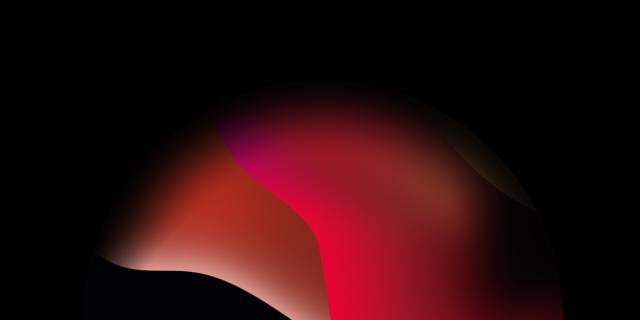
This background is drawn by a Shadertoy shader. Its source:

```glsl
// A dark disc with folded, glowing bands of orange, crimson and brown.

// Antialiased coverage of the area where f is positive.
float cover(float f) {
    return clamp(f / max(fwidth(f), 1e-5) + 0.5, 0.0, 1.0);
}

// Soft round light around a centre; size holds both radii.
float glow(vec2 p, vec2 centre, vec2 size) {
    vec2 q = (p - centre) / size;
    return exp(-dot(q, q));
}

// Signed height above the pale lower fold.
float lowerFold(vec2 p) {
    float u = p.x - 0.51;
    float bend = max(u, 0.0);
    return p.y - 0.154 + 6.0 * u * u * u / (1.0 + 9.5 * bend * bend);
}

// Signed distance in x to the right of the central S-shaped fold.
float centralFold(vec2 p) {
    float shift = 0.17 * smoothstep(0.23, 0.52, p.y)
                + 0.112 * smoothstep(0.30, 0.72, p.y);
    return p.x - 1.034 + 0.16 * p.y + shift;
}

// Signed height above the faint fold on the right.
float rightFold(vec2 p) {
    float v = p.x - 1.42;
    float bend = max(v, 0.0);
    return p.y - 0.536 + 1.12 * v - 1.4 * bend * bend;
}

vec3 orangeBand(vec2 p, float height, float fade) {
    vec3 col = mix(vec3(0.50, 0.14, 0.10), vec3(0.67, 0.15, 0.10),
                   glow(p, vec2(0.65, 0.36), vec2(0.22, 0.20)));
    float rim = exp(-pow(max(height, 0.0) / 0.085, 1.3));
    col = mix(col, vec3(0.86, 0.62, 0.59), 0.9 * rim);
    return col * min(fade + 0.25 * rim * fade, 1.0);
}

vec3 crimsonBand(vec2 p, float across, float fade) {
    // Crimson along the fold, magenta towards its upper end
    vec3 edge = mix(vec3(0.88, 0.01, 0.19), vec3(0.66, 0.01, 0.36),
                    smoothstep(0.30, 0.58, p.y));
    vec3 col = mix(edge, vec3(0.58, 0.08, 0.14), smoothstep(-0.02, 0.30, across));
    col = mix(col, vec3(0.27, 0.02, 0.05), smoothstep(0.18, 0.52, across) * smoothstep(0.5, 0.2, p.y));
    col = mix(col, vec3(0.49, 0.20, 0.14), 0.95 * glow(p, vec2(1.40, 0.45), vec2(0.22, 0.17)));

    // Shade on the right, with a low red light below it
    col *= fade * (1.0 - 0.9 * smoothstep(1.38, 1.64, p.x) * smoothstep(0.58, 0.30, p.y));
    return col + vec3(0.20, 0.01, 0.04) * glow(p, vec2(1.66, -0.02), vec2(0.22, 0.09));
}

void mainImage(out vec4 fragColor, in vec2 fragCoord) {
    vec2 p = fragCoord / iResolution.y;
    float radius = length(p - vec2(1.01, 0.0));
    float fade = smoothstep(0.755, 0.50, radius);
    float height = lowerFold(p);
    float across = centralFold(p);
    float beyond = rightFold(p);

    // Layer the bands from left to right
    vec3 col = orangeBand(p, height, fade);
    col = mix(col, crimsonBand(p, across, fade), cover(across));
    vec3 sheen = vec3(0.17, 0.11, 0.065) * exp(-max(beyond, 0.0) / 0.06)
               * glow(p, vec2(1.49, 0.48), vec2(0.15, 0.18));
    col = mix(col, sheen, cover(beyond));
    col += vec3(0.018, 0.011, 0.008);

    // Cut away the lower fold, then the disc
    float below = (1.0 - cover(height)) * cover(0.98 - p.x);
    col = mix(col, vec3(0.0, 0.008, 0.014), below);
    fragColor = vec4(col * cover(0.75 - radius), 1.0);
}
```
